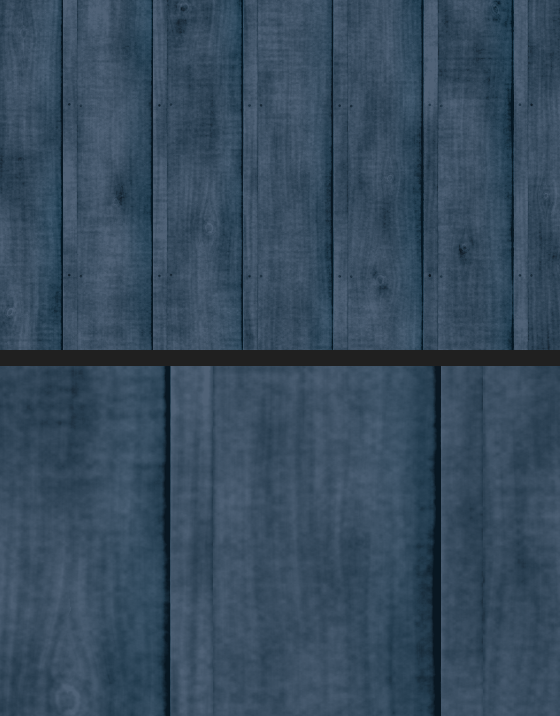
Top: the whole. Bottom: its middle third, enlarged.
Write a Shadertoy shader that draws this texture.

```glsl
// Painted blue timber cladding: wide rough-sawn boards with narrow raised battens.
// Each bay repeats along x; its index seeds the grain, knots, saw marks and wear.
// Stretched value noise makes the fibres, and knots bend the contours of the grain.

const float PITCH = 0.2575;        // bay width, in canvas heights
const float FIRST_EDGE = 0.181;    // left edge of the first whole batten
const float BATTEN_WIDTH = 0.040;
const float NAIL_SPACING = 0.4875;
const float LOWEST_NAIL = 0.2125;

const vec3 SHADOW_BLUE = vec3(0.05, 0.09, 0.13);
const vec3 DEEP_BLUE = vec3(0.15, 0.235, 0.305);
const vec3 WORN_BLUE = vec3(0.28, 0.355, 0.435);

float hash(vec2 p) {
    vec3 q = fract(p.xyx * 0.1031);
    q += dot(q, q.yzx + 33.33);
    return fract((q.x + q.y) * q.z);
}

float noise(vec2 p) {
    vec2 i = floor(p), f = fract(p);
    f = f * f * (3.0 - 2.0 * f);
    return mix(mix(hash(i), hash(i + vec2(1, 0)), f.x),
               mix(hash(i + vec2(0, 1)), hash(i + vec2(1, 1)), f.x), f.y);
}

float fbm(vec2 p) {
    float sum = 0.0, gain = 0.53;
    for (int i = 0; i < 4; i++) {
        sum += gain * noise(p);
        p = p * 2.03 + 17.3;
        gain *= 0.5;
    }
    return sum;
}

// Adds knots: x is the shift of the grain, y the change of tone.
vec2 knots(vec2 p, float seed) {
    vec2 result = vec2(0.0);
    for (int i = 0; i < 3; i++) {
        vec2 key = vec2(seed, float(i) * 5.0 + 2.0);
        vec2 center = vec2(mix(0.08, 0.22, hash(key)),
                           (float(i) + hash(key + 31.0)) / 3.0);
        float size = mix(0.010, 0.024, hash(key + 57.0));
        float strength = smoothstep(0.1, 0.6, hash(key + 83.0));
        vec2 d = (p - center) * vec2(1.0, 0.8);
        d += 0.6 * size * (vec2(fbm(p * 50.0 + seed), fbm(p * 50.0 + 40.0)) - 0.5);
        float r = length(d) / size;
        float core = 1.0 - smoothstep(0.7, 1.2, r);
        float rim = exp(-18.0 * (r - 1.0) * (r - 1.0));
        float halo = exp(-0.13 * dot(d, d) / (size * size));
        float smudge = smoothstep(0.35, 0.7, fbm(p * vec2(28.0, 18.0) + seed * 3.0));
        result.x += strength * size * 1.8 * halo * sign(d.x) * (1.0 - exp(-r * r));
        result.y += strength * (0.10 * core * sin(r * 15.0) + 0.14 * core
                  - 0.24 * rim * noise(p * 45.0 + seed) - 0.42 * halo * smudge
                  - 0.40 * exp(-14.0 * r * r));
    }
    return result;
}

// Tone of wood fibre under paint, centred on zero.
float woodTone(vec2 p, float seed, vec2 knot) {
    vec2 q = p + vec2(seed * 3.71, seed * 1.93);
    float bend = 0.045 * (fbm(q * vec2(5.0, 2.2)) - 0.5);
    float across = q.x + bend - knot.x;
    float wear = smoothstep(0.3, 0.65, fbm(q * vec2(9.0, 3.5) + 9.0));
    float figure = sin(across * 420.0 + 5.0 * noise(q * vec2(12.0, 4.0)));
    float fibres = fbm(vec2(across * 110.0, q.y * 6.0)) - 0.5;
    float saw = noise(vec2(q.x * 14.0, q.y * 125.0)) - 0.5;
    float pores = fbm(q * vec2(150.0, 190.0)) - 0.5;
    float patches = fbm(q * vec2(13.0, 6.0)) - 0.5;
    float bands = noise(vec2(across * 24.0, q.y * 1.5)) - 0.5;
    float grainAmount = mix(0.25, 1.0, hash(vec2(seed, 71.0)));
    return 0.08 * figure * grainAmount * wear
         + 0.55 * fibres * mix(0.5, 1.0, grainAmount)
         + 0.24 * saw * (1.1 - 0.8 * wear)
         + 0.42 * pores + 0.95 * patches + 0.24 * bands * grainAmount + knot.y;
}

// Dark nail heads in regular rows, with a slight height jitter.
float nail(vec2 p, float x, float seed) {
    float y = p.y - LOWEST_NAIL + 0.006 * (hash(vec2(seed, 19.0)) - 0.5);
    y = mod(y + 0.5 * NAIL_SPACING, NAIL_SPACING) - 0.5 * NAIL_SPACING;
    return 1.0 - smoothstep(0.002, 0.0055, length(vec2(p.x - x, y)));
}

vec3 paint(float tone) {
    vec3 dark = mix(SHADOW_BLUE, DEEP_BLUE, clamp(tone / 0.4, 0.0, 1.0));
    return mix(dark, WORN_BLUE, clamp((tone - 0.4) / 0.6, 0.0, 1.25));
}

void mainImage(out vec4 fragColor, in vec2 fragCoord) {
    float pixel = 1.0 / iResolution.y;
    vec2 p = fragCoord * pixel;
    float along = p.x - FIRST_EDGE;
    float bay = floor(along / PITCH) + 8.0;
    vec2 local = vec2(mod(along, PITCH), p.y);

    // Batten and board have their own grain.
    float batten = 1.0 - smoothstep(-pixel, pixel, local.x - BATTEN_WIDTH);
    float seed = bay * 2.0 + step(local.x, BATTEN_WIDTH);
    vec2 knot = knots(local, bay) * (1.0 - batten);
    float tone = 0.76 + woodTone(local, seed, knot);
    tone += 0.12 * (hash(vec2(seed, 43.0)) - 0.5) + 0.10 * batten;

    // Worn batten edge, joint line and nails.
    tone += 0.14 * exp(-local.x / 0.003) * noise(vec2(bay, p.y * 30.0));
    tone -= 0.22 * exp(-pow((local.x - BATTEN_WIDTH) / 0.0024, 2.0));
    tone -= 0.65 * nail(local, 0.017, bay) + 0.5 * nail(local, 0.050, bay + 40.0);

    // Shadow cast on the board by the next batten.
    float gap = PITCH - local.x + 0.002 * (noise(vec2(bay, p.y * 7.0)) - 0.5);
    float shade = 0.42 * exp(-gap / 0.024) + 0.65 * (1.0 - smoothstep(0.002, 0.010, gap));
    tone -= shade * (1.0 - smoothstep(PITCH - pixel, PITCH, local.x));

    // Bluer paint near the shadow and in broad uneven patches.
    float blue = smoothstep(0.14, PITCH, local.x) * fbm(p * vec2(7.0, 3.0) + bay);
    vec3 color = paint(tone) + vec3(-0.045, 0.0, 0.01) * blue;
    fragColor = vec4(clamp(color, 0.0, 1.0), 1.0);
}
```
